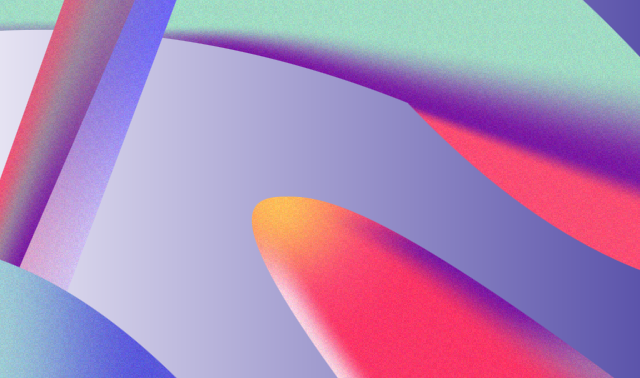
Write a Shadertoy shader that draws this background.

```glsl
// Abstract gradient poster: a mint and coral sheet, a slanted two-tone bar,
// a blue dome and a glowing finger over a lavender sweep. Each shape is an
// implicit curve in canvas-height units, shaded by soft blends and grain.

const vec3 PALE_LAVENDER = vec3(0.90, 0.89, 0.95);
const vec3 DEEP_VIOLET   = vec3(0.36, 0.33, 0.67);
const vec3 MINT          = vec3(0.63, 0.86, 0.77);
const vec3 PURPLE        = vec3(0.48, 0.10, 0.64);
const vec3 CORAL         = vec3(0.98, 0.30, 0.45);
const vec3 HOT_PINK      = vec3(0.98, 0.21, 0.40);
const vec3 AMBER         = vec3(0.99, 0.74, 0.35);
const vec3 BLUSH         = vec3(0.97, 0.82, 0.88);
const vec3 MAUVE         = vec3(0.66, 0.42, 0.66);
const vec3 WARM_GREY     = vec3(0.61, 0.54, 0.62);
const vec3 BRIGHT_BLUE   = vec3(0.43, 0.40, 0.96);
const vec3 PALE_LILAC    = vec3(0.82, 0.76, 0.94);
const vec3 DUSTY_ROSE    = vec3(0.85, 0.64, 0.79);
const vec3 TEAL          = vec3(0.63, 0.81, 0.83);
const vec3 DOME_BLUE     = vec3(0.35, 0.34, 0.86);

const float GRAIN_CELLS  = 302.0;
const float GRAIN_AMOUNT = 0.07;
const float SHEET_BEND   = 0.90;   // where the sheet shadow turns straight
const vec2  FINGER_TIP   = vec2(0.760, 0.480);
const float FINGER_LEAN  = 1.04;
const float FINGER_WIDTH = 0.4935;
const float FINGER_POWER = 0.409;

float hash(vec2 cell) {
    return fract(sin(dot(cell, vec2(12.9898, 78.233))) * 43758.5453);
}

// Antialiased coverage of the region where f is positive.
float cover(float f) {
    return clamp(0.5 + f / max(fwidth(f), 1e-5), 0.0, 1.0);
}

float sheetArc(float x) {
    return 0.921 - 0.206 * (x - 0.11) * (x - 0.11);
}

float sheetMask(vec2 p) {
    float t = p.x - 1.079;
    float coralEdge = 0.727 - 1.048 * t + 0.536 * t * t;
    float u = p.x - 1.542;
    float cornerEdge = 1.0 - 0.93 * u - 0.45 * u * u;
    return cover(p.y - min(sheetArc(p.x), coralEdge)) * cover(cornerEdge - p.y);
}

vec3 sheetColor(vec2 p) {
    float bend = min(p.x, SHEET_BEND);
    float height = p.y - sheetArc(bend) + 0.325 * (p.x - bend);
    float spread = 0.03 + 0.19 * max(p.x - 0.42, 0.0);
    float shadow = 1.0 - smoothstep(0.0, spread, height);
    shadow *= mix(0.3, 1.0, smoothstep(0.3, 0.65, p.x));
    vec3 color = mix(MINT, PURPLE, shadow);
    float fade = 0.03 + 0.08 * max(p.x - 1.079, 0.0);
    return mix(color, CORAL, smoothstep(0.0, fade, -height - 0.005));
}

// Paints both stripes of the slanted bar; alpha holds the coverage.
vec4 slantedBar(vec2 p) {
    float down = 1.0 - p.y;
    float left = 0.170 - 0.358 * down;
    float seam = 0.357 - 0.432 * down;
    float right = 0.467 - 0.375 * down;
    float u = clamp((p.x - left) / (seam - left), 0.0, 1.0);
    float v = clamp((p.x - seam) / (right - seam), 0.0, 1.0);
    float depth = smoothstep(0.0, 0.75, down);

    vec3 shade = mix(mix(WARM_GREY, PURPLE, 0.3), PURPLE, depth);
    vec3 dark = mix(mix(CORAL, WARM_GREY, 0.35 * (1.0 - depth)), WARM_GREY,
                    smoothstep(0.0, 0.55, u));
    dark = mix(dark, shade, smoothstep(0.35, 1.0, u));

    vec3 foot = mix(DUSTY_ROSE, PALE_LILAC, v);
    vec3 head = mix(mix(BRIGHT_BLUE, WARM_GREY, 0.25), BRIGHT_BLUE, v);
    vec3 light = mix(head, foot, smoothstep(0.0, 0.75, down));
    return vec4(mix(light, dark, cover(seam - p.x)),
                cover(p.x - left) * cover(right - p.x));
}

vec4 glowingFinger(vec2 p) {
    float down = FINGER_TIP.y - p.y;
    float side = p.x - FINGER_TIP.x - FINGER_LEAN * down;
    float mask = cover(down - pow(abs(side) / FINGER_WIDTH, 1.0 / FINGER_POWER));
    float halfWidth = FINGER_WIDTH * pow(max(down, 0.0), FINGER_POWER);
    float fromLeft = halfWidth + side;
    float fromRight = halfWidth - side;

    float tipDistance = length(p - vec2(0.735, 0.465));
    vec3 color = mix(AMBER, CORAL, smoothstep(0.0, 0.28, tipDistance));
    color = mix(color, HOT_PINK, smoothstep(0.18, 0.42, tipDistance));
    float shadow = 1.0 - smoothstep(0.0, 0.13 + 0.22 * max(down, 0.0), fromRight);
    vec3 shade = mix(PURPLE, MAUVE, smoothstep(0.28, 0.48, down));
    color = mix(color, shade, shadow * smoothstep(0.03, 0.16, down));
    float rim = 1.0 - smoothstep(0.0, 0.10, fromLeft);
    return vec4(mix(color, BLUSH, rim * smoothstep(0.06, 0.28, down)), mask);
}

void mainImage(out vec4 fragColor, in vec2 fragCoord) {
    vec2 p = fragCoord / iResolution.y;
    vec2 cell = floor(p * GRAIN_CELLS);
    vec3 grain = vec3(hash(cell), hash(cell + 17.3), hash(cell + 41.7)) - 0.5;
    grain *= GRAIN_AMOUNT;

    vec3 color = mix(PALE_LAVENDER, DEEP_VIOLET, fragCoord.x / iResolution.x);
    color = mix(color, sheetColor(p) + grain, sheetMask(p));
    vec4 bar = slantedBar(p);
    color = mix(color, bar.rgb + grain, bar.a);

    // Blue dome in the lower left corner
    float domeEdge = 0.313 - 0.357 * p.x - 0.672 * p.x * p.x;
    vec3 dome = mix(TEAL, DOME_BLUE, smoothstep(-0.05, 0.40, p.x));
    color = mix(color, dome + grain, cover(domeEdge - p.y));

    vec4 finger = glowingFinger(p);
    color = mix(color, finger.rgb + grain, finger.a);
    fragColor = vec4(clamp(color, 0.0, 1.0), 1.0);
}
```
